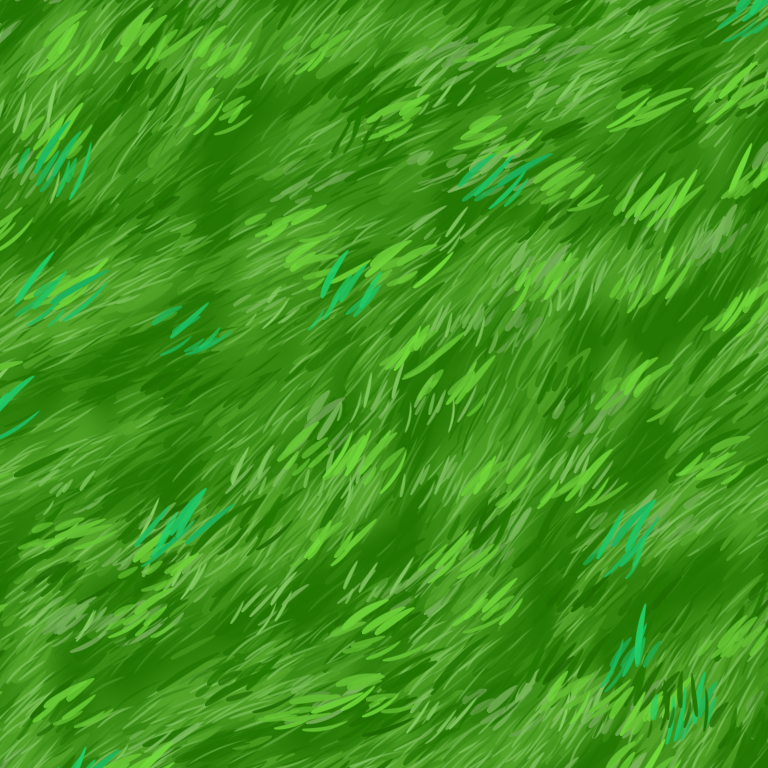
Write a WebGL 1 fragment shader that draws this texture.

```glsl
precision highp float;
// Painted meadow grass: layered slanted brush strokes, fine hairs and small bright tufts.
uniform vec2 u_resolution;

float hash(vec2 p) {
  vec3 q = fract(p.xyx * 0.1031);
  q += dot(q, q.yzx + 33.33);
  return fract((q.x + q.y) * q.z);
}

vec2 turn(vec2 p, float a) {
  float c = cos(a), s = sin(a);
  return vec2(c * p.x - s * p.y, s * p.x + c * p.y);
}

// Direction in which the grass leans
float lean(vec2 p) {
  return 0.74 + 0.2 * sin(5.0 * p.x + 2.0 * sin(4.0 * p.y) + 2.6)
       + 0.13 * sin(11.0 * p.y - 6.0 * p.x);
}

// Light and shade of the meadow, 0 to 1, stretched along the lean
float shade(vec2 p) {
  vec2 q = turn(p, -0.7);
  float a = sin(13.0 * q.x + 2.4 * sin(17.0 * q.y + 1.0));
  float b = sin(31.0 * q.y + 2.2 * sin(11.0 * q.x + 2.0));
  float c = sin(47.0 * q.y - 19.0 * q.x + 2.0 * sin(23.0 * q.x));
  return clamp(0.5 + 0.28 * a + 0.28 * b + 0.2 * c, 0.0, 1.0);
}

// Coverage of a curved blade lying along x, from its root at 0 to its tip
float blade(vec2 p, float len, float halfWidth, float bend) {
  float s = clamp(p.x / len, 0.0, 1.0);
  float y = p.y - bend * len * s * (1.0 - s);
  float w = halfWidth * 1.7 * pow(s, 0.35) * pow(1.0 - s, 0.6);
  float d = length(vec2(p.x - s * len, y)) - w;
  return (1.0 - smoothstep(-0.0011, 0.0013, d)) * smoothstep(0.0, 0.0012, w);
}

// One layer of strokes; cover is the share of cells filled, more where it is light
vec3 strokes(vec3 col, vec2 p, vec2 cell, float halfWidth, float cover,
             vec3 low, vec3 high, float opacity, float seed) {
  vec2 home = floor(turn(p, -0.74) / cell);
  for (int i = -1; i <= 1; i++) {
    for (int j = -3; j <= 3; j++) {
      vec2 id = home + vec2(float(i), float(j));
      vec2 key = id + seed * 37.0 + 200.0;
      float h1 = hash(key), h2 = hash(key + 71.3), h3 = hash(key + 153.7);
      vec2 mid = turn((id + vec2(h1, h2)) * cell, 0.74);
      float tone = shade(mid);
      if (h3 > cover * (0.5 + tone)) continue;
      float h4 = hash(key + 311.9);
      float len = cell.x * (0.55 + 0.45 * h4);
      vec2 q = turn(p - mid, -lean(mid) - 0.3 * (h2 - 0.5));
      q.x += 0.5 * len;
      float a = blade(q, len, halfWidth * (0.6 + 0.6 * h1), 0.5 * (h4 - 0.4));
      float pick = smoothstep(0.1, 0.9, tone + 0.9 * (hash(key + 419.1) - 0.5));
      col = mix(col, mix(low, high, pick), a * opacity);
    }
  }
  return col;
}

// Scattered fans of a few blades each
vec3 tufts(vec3 col, vec2 p, float size, float chance, float len,
           float halfWidth, float tilt, vec3 ink, float seed) {
  vec2 home = floor(p / size);
  for (int i = -1; i <= 1; i++) {
    for (int j = -1; j <= 1; j++) {
      vec2 id = home + vec2(float(i), float(j));
      vec2 key = id + seed * 41.0 + 90.0;
      if (hash(key) > chance) continue;
      vec2 root = (id + 0.2 + 0.6 * vec2(hash(key + 17.7), hash(key + 53.1))) * size;
      for (int k = 0; k < 8; k++) {
        vec2 bladeKey = key + 101.3 * float(k + 1);
        float h1 = hash(bladeKey), h2 = hash(bladeKey + 23.9), h3 = hash(bladeKey + 67.7);
        vec2 foot = root + vec2((float(k) - 3.5) * 0.009 + 0.014 * (h1 - 0.5), 0.045 * (h2 - 0.5));
        vec2 q = turn(p - foot, -lean(root) - tilt - 0.5 * (h3 - 0.5));
        float a = blade(q, len * (0.35 + 0.65 * h1), halfWidth * (0.5 + 0.6 * h2), 0.5 * (h2 - 0.6));
        vec3 tint = ink * (0.9 + 0.16 * h3);
        col = mix(col, tint, a * (0.65 + 0.35 * h1));
      }
    }
  }
  return col;
}

void main() {
  vec2 p = gl_FragCoord.xy / u_resolution.y;
  vec3 deep = vec3(0.13, 0.455, 0.0);
  vec3 grass = vec3(0.23, 0.55, 0.09);
  vec3 leaf = vec3(0.33, 0.65, 0.16);
  vec3 pale = vec3(0.50, 0.77, 0.37);
  vec3 bright = vec3(0.42, 0.81, 0.21);
  vec3 teal = vec3(0.12, 0.77, 0.39);

  // Soft ground, then broad and medium strokes
  vec3 col = mix(deep, leaf, 0.05 + 0.8 * shade(p));
  col = strokes(col, p, vec2(0.13, 0.021), 0.011, 0.8, deep, leaf, 0.75, 1.0);
  col = strokes(col, p, vec2(0.09, 0.014), 0.005, 0.7, deep, leaf, 0.8, 2.0);
  col = tufts(col, p, 0.12, 0.5, 0.07, 0.006, 0.0, pale * 0.9, 7.0);

  // Fine hairs, dark below and light above
  col = strokes(col, p, vec2(0.09, 0.008), 0.0018, 0.65, deep, grass, 0.85, 3.0);
  col = strokes(col, p, vec2(0.10, 0.009), 0.0016, 0.65, grass, pale, 0.7, 4.0);
  col = strokes(col, p, vec2(0.06, 0.008), 0.0015, 0.5, deep, pale, 0.75, 5.0);

  // Stray dark sweeps and tufts
  col = strokes(col, p, vec2(0.12, 0.03), 0.006, 0.16, deep, deep, 0.9, 11.0);
  col = tufts(col, p, 0.13, 0.5, 0.075, 0.005, 0.1, deep, 6.0);
  col = tufts(col, p, 0.13, 0.35, 0.06, 0.003, 0.2, pale, 12.0);
  col = tufts(col, p, 0.11, 0.56, 0.075, 0.0052, -0.1, bright, 8.0);
  col = tufts(col, p, 0.17, 0.24, 0.09, 0.0045, 0.2, teal, 9.0);
  col = tufts(col, p, 0.19, 0.2, 0.065, 0.0036, 0.5, deep, 10.0);
  gl_FragColor = vec4(col, 1.0);
}
```
